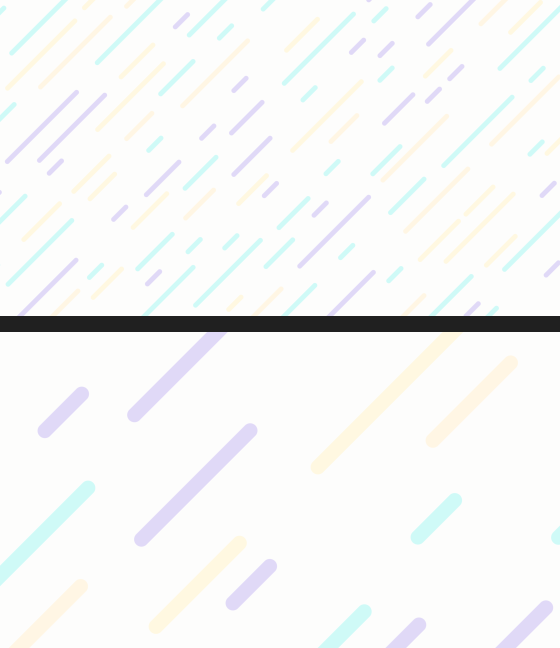
Top: the whole. Bottom: its middle third, enlarged.
This pattern is drawn by a Shadertoy shader. Its source:

```glsl
// Scattered diagonal pastel dashes with round ends on a near-white ground.

const vec3 PAPER = vec3(0.992, 0.992, 0.988);
const vec3 CREAM = vec3(1.0, 0.972, 0.882);
const vec3 PEACH = vec3(1.0, 0.965, 0.895);
const vec3 AQUA  = vec3(0.81, 0.98, 0.97);
const vec3 LILAC = vec3(0.88, 0.85, 0.97);

// All lengths are in canvas heights
const float LANE_WIDTH  = 0.077;
const float CELL_LENGTH = 0.42;
const float DASH_RADIUS = 0.0077;
const float LANE_JITTER = 0.022;
const float LONG_SHARE  = 0.42;
const float SHORT_SHARE = 0.42;

float hash(vec2 p, float seed) {
    vec3 q = fract(vec3(p.xyx + seed * 7.31) * vec3(0.1031, 0.1030, 0.0973));
    q += dot(q, q.yzx + 33.33);
    return fract((q.x + q.y) * q.z);
}

// Signed distance to a capsule lying along x
float capsule(vec2 p, float halfLength, float radius) {
    return length(vec2(max(abs(p.x) - halfLength, 0.0), p.y)) - radius;
}

// Picks a colour; the remainder after yellow and aqua is lilac
vec3 dashColour(float pick, float tone, float yellowShare, float aquaShare) {
    vec3 yellow = tone < 0.5 ? CREAM : PEACH;
    if (pick < yellowShare) return yellow;
    return pick < yellowShare + aquaShare ? AQUA : LILAC;
}

// Draws one dash placed at random inside a slot centred on the origin
vec3 drawDash(vec3 ground, vec2 p, vec2 id, float slotLength,
              float dashLength, vec2 shares, float blur) {
    float slack = slotLength - dashLength - 2.0 * DASH_RADIUS - 0.015;
    vec2 offset = vec2(hash(id, 1.0) - 0.5, hash(id, 2.0) - 0.5)
                * vec2(slack, 2.0 * LANE_JITTER);
    float d = capsule(p - offset, 0.5 * dashLength, DASH_RADIUS);
    vec3 ink = dashColour(hash(id, 3.0), hash(id, 4.0), shares.x, shares.y);
    return mix(ground, ink, 1.0 - smoothstep(-blur, blur, d));
}

// Each cell of a diagonal lane holds one long dash or two smaller ones
vec3 dashField(vec2 p, float blur) {
    float lane = floor(p.y / LANE_WIDTH);
    float across = p.y - (lane + 0.5) * LANE_WIDTH;
    float along = p.x / CELL_LENGTH + hash(vec2(lane, 5.0), 6.0);
    vec2 cell = vec2(floor(along), lane);
    float t = fract(along);

    if (hash(cell, 7.0) < LONG_SHARE) {
        vec2 local = vec2((t - 0.5) * CELL_LENGTH, across);
        float size = mix(0.275, 0.315, hash(cell, 8.0));
        return drawDash(PAPER, local, cell, CELL_LENGTH, size,
                        vec2(0.50, 0.32), blur);
    }

    float side = floor(t * 2.0);
    float slot = 0.5 * CELL_LENGTH;
    vec2 id = cell + vec2(40.0 + 30.0 * side, 60.0);
    vec2 local = vec2((fract(t * 2.0) - 0.5) * slot, across);
    bool isShort = hash(id, 9.0) < SHORT_SHARE;
    float size = isShort ? 0.055 : mix(0.11, 0.175, hash(id, 10.0));
    vec2 shares = isShort ? vec2(0.07, 0.46) : vec2(0.58, 0.28);
    return drawDash(PAPER, local, id, slot, size, shares, blur);
}

void mainImage(out vec4 fragColor, in vec2 fragCoord) {
    vec2 uv = fragCoord / iResolution.y;
    // Rotate so that x runs up and to the right; shift to keep cells positive
    vec2 diagonal = vec2(uv.x + uv.y, uv.y - uv.x) * sqrt(0.5) + vec2(3.0, 4.0);
    float blur = 0.7 / iResolution.y;
    fragColor = vec4(dashField(diagonal, blur), 1.0);
}
```
